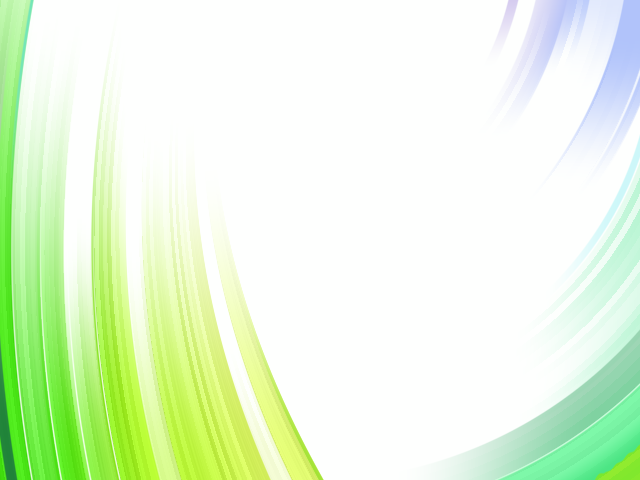
A WebGL 1 fragment shader for this background:

```glsl
precision highp float;
// Sweeping translucent ribbons: green at left, mint at lower right, violet at upper right, on white.
uniform vec2 u_resolution;

float slope(float i) {
  return fract(sin(i * 127.1) * 437.58) * 2.0 - 1.0;
}

// One-dimensional gradient noise, roughly -0.5 to 0.5
float noise(float x) {
  float i = floor(x), f = x - i;
  return mix(slope(i) * f, slope(i + 1.0) * (f - 1.0), f * f * (3.0 - 2.0 * f));
}

// Smooth-edged interval
float band(float v, float lo, float hi) {
  float e = 0.9 / u_resolution.y;
  return smoothstep(lo - e, lo + e, v) * (1.0 - smoothstep(hi - e, hi + e, v));
}

float fall(float lo, float hi, float v) {
  return 1.0 - smoothstep(lo, hi, v);
}

// Foot of the left-hand curve through p: the place where it meets the bottom edge
float curveFoot(vec2 p) {
  float m = 1.0 + 0.265 * p.y * p.y;
  float q = p.x + 0.17 * p.y - 0.16 * p.y * p.y;
  return 2.0 * q / (m + sqrt(max(m * m - 3.45 * p.y * q, 0.0)));
}

vec3 greenRibbons(vec3 col, vec2 p) {
  float b = curveFoot(p);
  float step1 = floor(b * 95.0);
  float tone = slope(step1);
  float y = p.y + 0.05 * tone;
  vec3 green = mix(vec3(0.30, 0.91, 0.10), vec3(0.70, 0.95, 0.16), smoothstep(0.08, 0.36, b));
  green = mix(green, vec3(0.85, 0.96, 0.36), smoothstep(0.38, 0.58, b));
  green += 0.05 * tone + 0.05 * noise(b * 260.0);

  // Broad ribbons, each fading out at its own height
  float a = band(b, -0.2, 0.066) * fall(0.2, 1.5, y);
  a += band(b, 0.066, 0.12) * 0.9 * fall(-0.1, 0.95, y);
  a += band(b, 0.12, 0.18) * fall(0.0, 0.92, y) * (1.0 - 4.0 * (b - 0.12) * smoothstep(0.0, 0.4, y));
  a += band(b, 0.18, 0.245) * 0.85 * fall(0.0, 0.52, y);
  a += band(b, 0.245, 0.333) * fall(0.08, 0.97 - 2.6 * (b - 0.245), y);
  a += band(b, 0.333, 0.378) * 0.55 * fall(0.0, 0.5, y);
  a += band(b, 0.378, 0.564) * 0.95 * fall(0.0, 0.72, y);
  a += band(b, 0.564, 0.608) * 0.25 * fall(0.0, 0.25, y);
  a += band(b, 0.608, 0.674) * 0.9 * fall(0.0, 0.66, p.y);
  col = mix(col, green, clamp(a, 0.0, 1.0));

  // Darker rim of the innermost ribbon
  col = mix(col, vec3(0.55, 0.86, 0.12), band(b, 0.664, 0.674) * 0.7 * fall(0.0, 0.4, p.y));

  // Slate and teal strands along the left border
  vec3 slate = mix(vec3(0.10, 0.45, 0.25), vec3(0.72, 0.76, 0.74), smoothstep(0.1, 0.75, p.y));
  col = mix(col, slate, band(b, 0.014, 0.036) * 0.85 * fall(0.6, 1.0, p.y));
  col = mix(col, vec3(0.45, 0.90, 0.72), band(b, 0.061, 0.066) * smoothstep(0.55, 0.9, p.y));

  // Thin white creases
  for (int i = 0; i < 4; i++) {
    float k = 0.067 + 0.061 * float(i);
    col = mix(col, vec3(1.0), band(b, k - 0.0015, k + 0.0015) * 0.9 * fall(0.15, 0.7, p.y));
  }
  return col;
}

vec3 mintRibbons(vec3 col, vec2 p) {
  float r = length(p - vec2(0.642, 0.913));
  float tone = slope(floor(r * 75.0));

  // Pale veils and a cyan strand
  float veil = band(r, 0.735, 0.925) * smoothstep(1.10, 1.40, p.x + 0.04 * tone);
  col = mix(col, vec3(0.58, 0.94, 0.74), veil * (0.5 + 0.2 * tone));
  float cyan = band(r, 0.718, 0.732) * smoothstep(1.13, 1.3, p.x);
  col = mix(col, vec3(0.74, 0.96, 0.97), cyan * 0.75);

  // Stepped shadow, deepening outwards
  float depth = floor((r - 0.915) * 53.0) / 4.0;
  float shade = band(r, 0.915, 0.993) * smoothstep(0.82, 1.25, p.x);
  col = mix(col, mix(vec3(0.58, 0.82, 0.68), vec3(0.40, 0.80, 0.56), depth), shade * 0.9);

  // Solid mint ribbon
  vec3 mint = mix(vec3(0.48, 0.96, 0.65), vec3(0.30, 0.90, 0.52), smoothstep(1.03, 1.09, r));
  float solid = smoothstep(0.78, 1.08, p.x + 0.03 * tone);
  col = mix(col, mint + 0.025 * tone, band(r, 0.993, 2.0) * solid);
  col = mix(col, vec3(0.85, 1.0, 0.90), band(r, 0.992, 0.995) * solid * 0.8);

  // Grass-green blades in the corner
  float blade = band(r, 1.09 + 0.02 * noise(p.x * 50.0), 2.0);
  vec3 grass = mix(vec3(0.35, 0.88, 0.15), vec3(0.66, 0.94, 0.20), 0.5 + 0.5 * tone);
  return mix(col, grass, blade * smoothstep(1.19, 1.26, p.x));
}

vec3 violetRibbons(vec3 col, vec2 p) {
  float r = length(p - vec2(0.443, 1.153));
  float y = p.y + 0.025 * slope(floor(r * 80.0));
  vec3 violet = mix(vec3(0.76, 0.70, 0.91), vec3(0.66, 0.74, 0.98), smoothstep(0.64, 0.80, r));
  float a = band(r, 0.635, 0.655) * 0.75 * smoothstep(0.84, 1.02, y);
  a += band(r, 0.69, 0.754) * (0.35 + 8.0 * (r - 0.69)) * smoothstep(0.73, 0.98, y);
  a += band(r, 0.754, 0.80) * 0.8 * smoothstep(0.85, 1.02, y);
  a += band(r, 0.80, 0.87) * 0.35 * smoothstep(0.82, 1.02, y);
  a += band(r, 0.87, 0.965) * 0.9 * smoothstep(0.60, 0.90, y);
  a *= 1.0 - 0.8 * band(r, 0.938, 0.943);
  return mix(col, violet, clamp(a, 0.0, 1.0));
}

void main() {
  vec2 p = gl_FragCoord.xy / u_resolution * vec2(4.0 / 3.0, 1.0);
  vec3 col = vec3(0.995, 1.0, 0.995);
  col = mintRibbons(col, p);
  col = violetRibbons(col, p);
  col = greenRibbons(col, p);
  gl_FragColor = vec4(clamp(col, 0.0, 1.0), 1.0);
}
```
